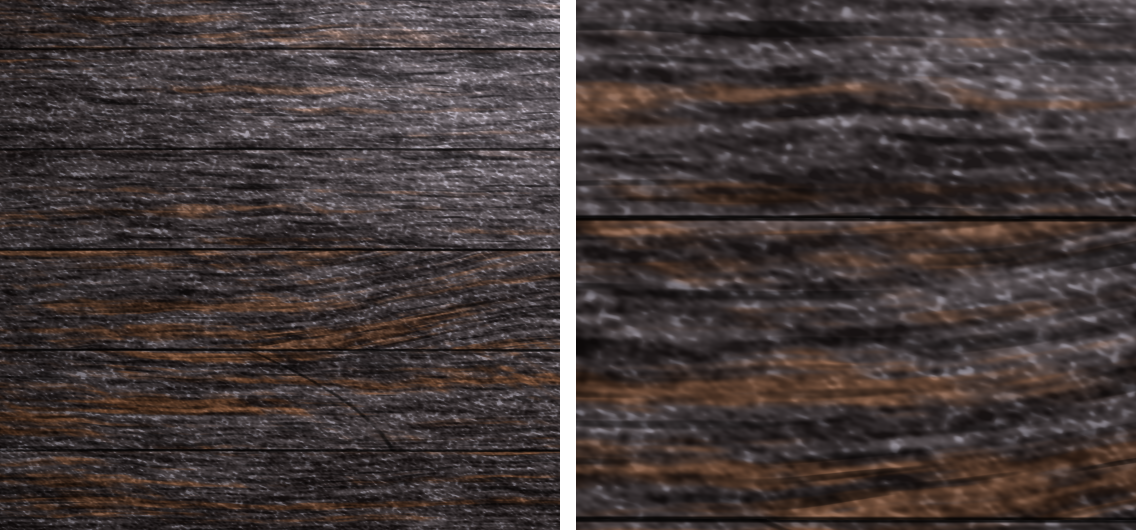
Left, the full canvas; right, a detail of the centre.
Give the GLSL for this texture, as a WebGL 1 fragment shader.

```glsl
precision highp float;
// Dark stained wooden planks lying horizontally under a soft light from the
// upper right. Stretched value noise gives fibres, thin brown growth streaks and
// slanted glints; each plank gets its own seed, warmth and bend of the grain.

uniform vec2 u_resolution;

float hash(vec2 p) {
  vec3 q = fract(p.xyx * 0.1031);
  q += dot(q, q.yzx + 33.33);
  return fract((q.x + q.y) * q.z);
}

float noise(vec2 p) {
  vec2 i = floor(p), f = fract(p);
  f = f * f * (3.0 - 2.0 * f);
  return mix(mix(hash(i), hash(i + vec2(1.0, 0.0)), f.x),
             mix(hash(i + vec2(0.0, 1.0)), hash(i + vec2(1.0, 1.0)), f.x), f.y);
}

float fbm(vec2 p) {
  float sum = 0.0, gain = 0.54;
  for (int i = 0; i < 4; i++) {
    sum += gain * noise(p);
    p = p * 2.03 + vec2(17.7, 9.2);
    gain *= 0.5;
  }
  return sum;
}

void main() {
  vec2 p = gl_FragCoord.xy / u_resolution.y;
  float pixel = 1.0 / u_resolution.y;

  // Planks, counted from the bottom
  float plankHeight = 0.1895;
  float seamWobble = 0.002 * (noise(vec2(p.x * 5.0, 3.0)) - 0.5);
  float row = (p.y + seamWobble - 0.15) / plankHeight;
  float plank = floor(row);
  float across = fract(row);
  vec2 seed = vec2(plank * 17.3 + 60.0, plank * 31.7 + 90.0);
  float figured = 1.0 - step(0.5, abs(plank));
  float curved = 1.0 - step(0.5, abs(plank - 1.0));

  // Grain coordinates: a gentle wave, and an arch over a knot at the right
  vec2 grain = p;
  grain.y += 0.030 * (noise(p * vec2(2.5, 5.0) + seed) - 0.5);
  grain.y += 0.006 * (noise(p * vec2(14.0, 30.0) + seed) - 0.5);
  float knot = (p.x - 1.08) / 0.35;
  grain.y -= curved * 0.10 * exp(-knot * knot);

  // Fine fibres, slanted grit and diagonal saw marks
  float fibre = 0.55 * noise(grain * vec2(9.0, 135.0) + seed)
              + 0.45 * noise(grain * vec2(24.0, 250.0) + seed.yx);
  vec2 slanted = vec2(p.x - 0.3 * p.y, p.y + 0.32 * p.x);
  float grit = noise(slanted * vec2(100.0, 235.0) + seed);
  float speck = noise(slanted * vec2(190.0, 330.0) + seed.yx);
  float saw = noise(vec2((0.5 * p.x + 0.85 * p.y) * 95.0, p.x * 6.0) + seed);
  float patches = fbm(p * vec2(4.0, 9.0) + seed);

  // Brown streaks where the stain is thin: narrow, some broad in the figured plank
  float warmth = 0.10 * exp(-0.6 * plank * plank) + 0.05 * curved
               + 0.13 * step(3.5, plank) * (1.0 - p.x) - 0.05 * step(1.5, plank)
               * step(plank, 3.5);
  float streak = fbm(grain * vec2(2.4, 62.0) + seed);
  float broad = fbm(grain * vec2(2.2, 25.0) + seed + 7.0);
  float figure = mix(streak, 0.45 * streak + 0.55 * broad, 0.3 + 0.4 * figured);
  figure += 0.14 * (saw - 0.5) + 0.14 * (fibre - 0.5) + 0.10 * (patches - 0.5);
  float brown = smoothstep(-0.02, 0.17, figure - 0.585 + warmth);
  float gold = smoothstep(0.08, 0.22, figure - 0.585 + warmth);

  // Light falls off to the left and below
  vec2 away = (p - vec2(1.06, 0.92)) * vec2(1.6, 2.5);
  float sheen = exp(-dot(away, away));
  float light = 0.80 + 0.17 * smoothstep(0.0, 0.6, p.x) + 0.22 * sheen
              + 0.06 * smoothstep(0.45, 0.85, p.y);

  // Surface tone and colour
  float tone = 0.47 + 0.92 * (fibre - 0.5) + 0.42 * (grit - 0.5)
             + 0.34 * (speck - 0.5) + 0.18 * (saw - 0.5) + 0.42 * (patches - 0.5);
  tone = pow(clamp(tone, 0.0, 1.0), 1.2);
  vec3 stain = mix(vec3(0.075, 0.055, 0.055), vec3(0.43, 0.395, 0.41), tone);
  vec3 bare = mix(vec3(0.12, 0.070, 0.045), vec3(0.44, 0.31, 0.235), tone);
  bare += gold * (0.35 + 0.65 * tone) * vec3(0.13, 0.065, 0.015);
  float bareness = brown * (0.85 + 0.1 * figured) * (1.0 - 0.7 * sheen);
  vec3 color = mix(stain, bare, bareness) * light;
  color += sheen * vec3(0.135, 0.14, 0.155);

  // Cool glints on raised grain
  float glint = smoothstep(0.60, 0.95, 0.55 * grit + 0.45 * speck + 0.3 * (fibre - 0.5));
  color += glint * (1.0 - 0.75 * bareness) * vec3(0.13, 0.14, 0.16);

  // Dark open pores along the fibres
  float pore = smoothstep(0.64, 0.90, noise(grain * vec2(11.0, 175.0) + seed + 40.0));
  color *= 1.0 - 0.38 * pore;

  // Curved crack crossing the figured plank
  float rise = p.y - 0.16;
  float crackX = 0.735 - 0.62 * rise - 4.8 * rise * rise;
  float crack = 1.0 - smoothstep(0.001, 0.006 + pixel, abs(p.x - crackX));
  color *= 1.0 - 0.55 * figured * crack * smoothstep(0.1, 0.5, noise(p * 30.0) + 0.2);

  // Seams: a dark gap with a worn, lighter edge below it
  float gap = min(across, 1.0 - across) * plankHeight;
  float strength = 0.55 + 0.35 * noise(vec2(p.x * 4.0, floor(row + 0.5) * 7.0));
  float edge = smoothstep(0.010, 0.004, (1.0 - across) * plankHeight);
  color += edge * light * vec3(0.07, 0.045, 0.03) * noise(vec2(p.x * 12.0, plank + 9.0));
  color *= 1.0 - strength * (1.0 - smoothstep(0.0008, 0.0020 + pixel, gap));

  gl_FragColor = vec4(clamp(color, 0.0, 1.0), 1.0);
}
```
